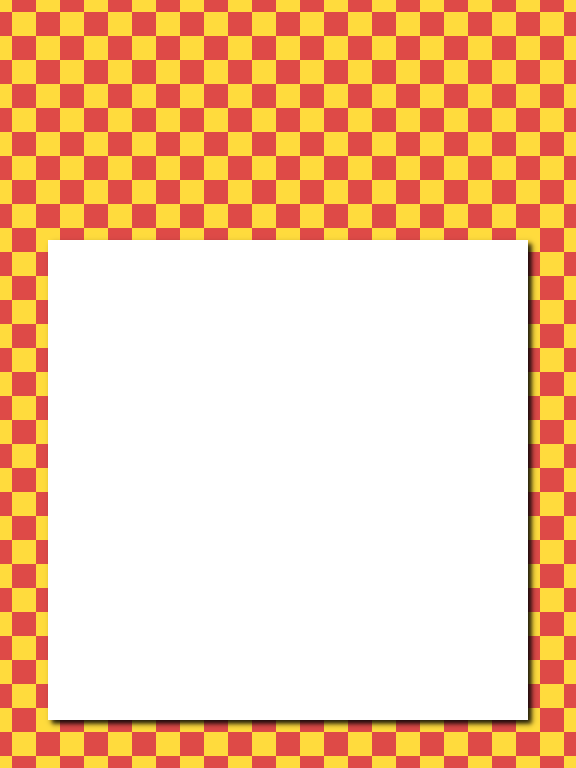
Reproduce this background procedurally as a Shadertoy shader.

```glsl
const vec3 RED = vec3(0.87, 0.29, 0.28);
const vec3 YELLOW = vec3(1.0, 0.86, 0.24);
const vec3 PANEL_COLOR = vec3(1.0);
const vec3 SHADOW_COLOR = vec3(0.0);

// Lengths are fractions of the canvas width
const float CELLS_ACROSS = 24.0;
const vec2 PANEL_CENTER = vec2(0.5);
const vec2 PANEL_HALF = vec2(5.0 / 12.0);
const vec2 SHADOW_OFFSET = vec2(0.0065, -0.0065);
const float SHADOW_SIGMA = 0.0045;
const float SHADOW_OPACITY = 0.9;

// Square wave of period 2 with edges softened over one pixel
vec2 squareWave(vec2 u, float pixel) {
    vec2 edgeDistance = 0.5 - abs(fract(u) - 0.5);
    vec2 side = 1.0 - 2.0 * mod(floor(u), 2.0);
    return side * clamp(2.0 * edgeDistance / pixel, 0.0, 1.0);
}

vec3 checkerboard(vec2 p, float pixel) {
    vec2 wave = squareWave(p * CELLS_ACROSS + 0.5, pixel * CELLS_ACROSS);
    return mix(RED, YELLOW, 0.5 + 0.5 * wave.x * wave.y);
}

float boxDistance(vec2 p, vec2 halfSize) {
    vec2 d = abs(p) - halfSize;
    return length(max(d, 0.0)) + min(max(d.x, d.y), 0.0);
}

// Logistic approximation of a Gaussian-blurred box
float blurredBox(vec2 p, vec2 halfSize, float sigma) {
    vec2 inside = (halfSize - abs(p)) / sigma;
    vec2 coverage = 1.0 / (1.0 + exp(-1.702 * inside));
    return coverage.x * coverage.y;
}

void mainImage(out vec4 fragColor, in vec2 fragCoord) {
    float pixel = 1.0 / iResolution.x;
    vec2 p = fragCoord * pixel;
    vec2 panelPos = p - PANEL_CENTER;

    // Checked backdrop
    vec3 color = checkerboard(p, pixel);

    // Soft drop shadow
    float shadow = blurredBox(panelPos - SHADOW_OFFSET, PANEL_HALF, SHADOW_SIGMA);
    color = mix(color, SHADOW_COLOR, SHADOW_OPACITY * shadow);

    // Plain panel
    float panel = clamp(0.5 - boxDistance(panelPos, PANEL_HALF) / pixel, 0.0, 1.0);
    color = mix(color, PANEL_COLOR, panel);

    fragColor = vec4(color, 1.0);
}
```
